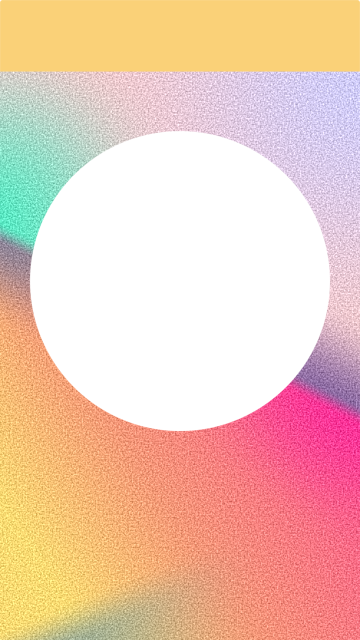
This background is drawn by a Shadertoy shader. Its source:

```glsl
// A grainy mesh of soft colour, cut by a slanted fold, behind a plain white
// disc and a flat amber band. Each side of the fold blends ramps of distance;
// fine gradient noise supplies the grain.

// Smooth 0..1 ramp from a to b; a may exceed b.
float ramp(float a, float b, float x) {
    float t = clamp((x - a) / (b - a), 0.0, 1.0);
    return t * t * (3.0 - 2.0 * t);
}

vec2 hashGradient(vec2 cell) {
    vec3 h = fract(cell.xyx * vec3(0.1031, 0.1030, 0.0973));
    h += dot(h, h.yzx + 33.33);
    float angle = 6.2832 * fract((h.x + h.y) * h.z);
    return vec2(cos(angle), sin(angle));
}

float gradientNoise(vec2 p) {
    vec2 i = floor(p), f = fract(p);
    vec2 u = f * f * (3.0 - 2.0 * f);
    vec2 e = vec2(1.0, 0.0);
    float low = mix(dot(hashGradient(i), f),
                    dot(hashGradient(i + e), f - e), u.x);
    float high = mix(dot(hashGradient(i + e.yx), f - e.yx),
                     dot(hashGradient(i + 1.0), f - 1.0), u.x);
    return mix(low, high, u.y);
}

// Pale pink with a mint glow at left, lavender at top right, dusk by the fold
vec3 upperColor(vec2 p, float fold) {
    vec3 c = vec3(0.95, 0.79, 0.80);
    c = mix(c, vec3(0.81, 0.80, 0.98), ramp(0.85, 0.0, distance(p, vec2(1.05, 1.6))));
    c = mix(c, vec3(0.34, 0.92, 0.77), ramp(0.62, 0.0, distance(p, vec2(-0.05, 1.13))));
    float dusk = ramp(0.28, 0.0, fold) * ramp(0.3, 0.9, p.x);
    return mix(c, vec3(0.55, 0.42, 0.64), dusk);
}

// Yellow to orange to coral, with hot pink and mauve along the fold
vec3 lowerColor(vec2 p, float fold) {
    float t = p.x + 0.65 * (p.y - 0.39);
    vec3 c = mix(vec3(0.98, 0.86, 0.45), vec3(0.96, 0.60, 0.47), clamp(t / 0.45, 0.0, 1.0));
    c = mix(c, vec3(0.98, 0.42, 0.53), clamp((t - 0.45) / 0.45, 0.0, 1.0));
    c = mix(c, vec3(0.99, 0.20, 0.60), ramp(0.4, 0.0, -fold) * ramp(0.45, 0.95, p.x));
    c = mix(c, vec3(0.55, 0.52, 0.60), ramp(0.27, 0.0, -fold) * ramp(0.45, 0.0, p.x));

    // Sage shade in the bottom corner
    float sage = ramp(0.02, -0.12, p.y - 0.007 - 0.44 * p.x) * ramp(0.75, 0.1, p.x);
    return mix(c, vec3(0.58, 0.66, 0.60), sage);
}

void mainImage(out vec4 fragColor, in vec2 fragCoord) {
    // Canvas units: width 1, height 16/9
    vec2 size = vec2(1.0, 16.0 / 9.0);
    vec2 p = fragCoord / iResolution.xy * size;
    float aa = 0.75 / iResolution.x;

    // Colour fields on both sides of the fold
    float fold = p.y - (1.132 - 0.51 * p.x);
    vec3 color = mix(lowerColor(p, fold), upperColor(p, fold), ramp(-0.03, 0.03, fold));

    // Grain
    float grain = gradientNoise(p * 251.0) + 0.7 * gradientNoise(p * 173.0 + 41.0);
    color += 0.2 * grain;

    // White disc
    float disc = distance(p, vec2(0.5, 0.997)) - 0.4167;
    color = mix(color, vec3(1.0), ramp(aa, -aa, disc));

    // Amber band with tiny rounded top corners
    float band = ramp(-aa, aa, p.y - 1.579);
    vec2 q = abs(p - 0.5 * size) - 0.5 * size + 0.008;
    float frame = length(max(q, 0.0)) - 0.008;
    vec3 amber = mix(vec3(1.0), vec3(0.98, 0.82, 0.47), ramp(aa, -aa, frame));
    color = mix(color, amber, band);

    fragColor = vec4(clamp(color, 0.0, 1.0), 1.0);
}
```
